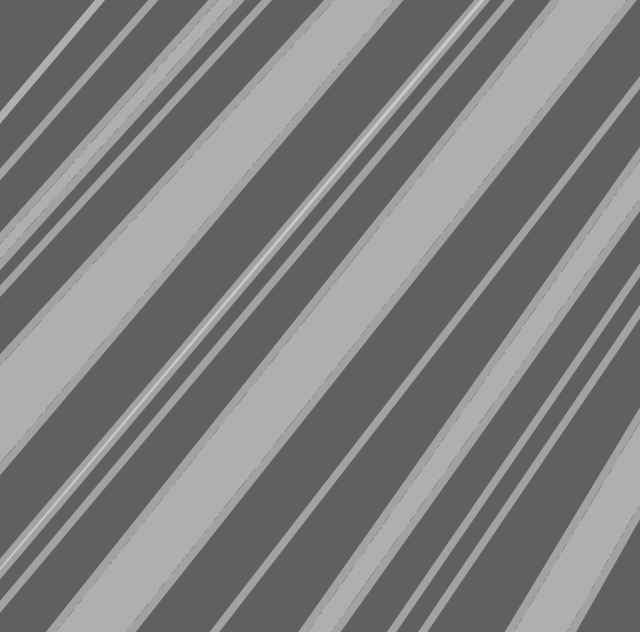
Write a Shadertoy shader that draws this pattern.

```glsl
// Slanted grey bands and thin translucent streaks on a dark ground, fanning out
// slightly. Each straight line is stored as its crossing of the top edge and its
// lean; strips are drawn from signed distances, with broken dark seams in the bands.

const vec3 GROUND = vec3(0.376);
const vec3 RIM    = vec3(0.635);
const vec3 FILL   = vec3(0.686);
const float HALF_WIDTH = 0.0061;   // half width of streaks and band rims
const float SEAM_HALF  = 0.0005;
const float DASH_SIZE  = 0.0042;

// Lines: x at the top edge, horizontal run per unit of height.
const vec2 STREAKS[9] = vec2[9](
    vec2(0.1583, 0.848), vec2(0.2427, 0.878), vec2(0.4222, 0.916),
    vec2(0.7586, 0.849), vec2(0.7678, 0.846), vec2(0.8067, 0.840),
    vec2(1.1133, 0.774), vec2(1.3056, 0.686), vec2(1.3468, 0.678));

// Bands: left line in xy, right line in zw.
const vec4 BANDS[5] = vec4[5](
    vec4(0.3377, 0.895, 0.3793, 0.906), vec4(0.5211, 0.915, 0.6306, 0.849),
    vec4(0.8793, 0.799, 1.0000, 0.793), vec4(1.1833, 0.704, 1.2425, 0.711),
    vec4(1.4076, 0.602, 1.4706, 0.566));

float hash(vec2 cell) {
    vec3 q = fract(cell.xyx * vec3(0.1031, 0.1030, 0.0973));
    q += dot(q, q.yzx + 33.33);
    return fract((q.x + q.y) * q.z);
}

// Smooth noise along a line, different for each seed.
float noise(float t, float seed) {
    float cell = floor(t);
    float blend = smoothstep(0.0, 1.0, t - cell);
    return mix(hash(vec2(cell, seed)), hash(vec2(cell + 1.0, seed)), blend);
}

// Signed distance to a line, positive on its right.
float lineDistance(vec2 p, vec2 line) {
    float lineX = line.x - (1.0 - p.y) * line.y;
    return (p.x - lineX) * inversesqrt(1.0 + line.y * line.y);
}

// Antialiased coverage of the region where the distance is negative.
float coverage(float dist, float pixel) {
    return clamp(0.5 - dist / pixel, 0.0, 1.0);
}

float strip(float dist, float halfWidth, float pixel) {
    return coverage(abs(dist) - halfWidth, pixel);
}

// Broken dark hairline where a rim meets the fill.
float seam(vec2 p, float dist, float seed, float pixel) {
    float dashes = smoothstep(0.3, 0.6, noise(p.y / DASH_SIZE, seed));
    return 0.6 * dashes * strip(dist, SEAM_HALF, pixel);
}

vec3 drawBand(vec3 color, vec2 p, vec4 band, float seed, float pixel) {
    float left = lineDistance(p, band.xy);
    float right = lineDistance(p, band.zw);
    color = mix(color, FILL, coverage(max(-left, right), pixel));
    color = mix(color, RIM, strip(left, HALF_WIDTH, pixel));
    color = mix(color, RIM, strip(right, HALF_WIDTH, pixel));
    color = mix(color, GROUND, seam(p, left - HALF_WIDTH, seed, pixel));
    return mix(color, GROUND, seam(p, right + HALF_WIDTH, seed + 0.5, pixel));
}

// White glaze, so that crossing streaks brighten each other.
vec3 drawStreak(vec3 color, vec2 p, vec2 line, float opacity, float pixel) {
    float cover = strip(lineDistance(p, line), HALF_WIDTH, pixel);
    return mix(color, vec3(1.0), opacity * cover);
}

void mainImage(out vec4 fragColor, in vec2 fragCoord) {
    float pixel = 1.0 / iResolution.y;
    vec2 p = fragCoord * pixel;
    vec3 color = GROUND;

    for (int i = 0; i < 5; i++) {
        color = drawBand(color, p, BANDS[i], float(i) + 1.0, pixel);
    }
    for (int i = 0; i < 9; i++) {
        float opacity = i == 0 ? 0.5 : 0.415;   // the outermost streak is brighter
        color = drawStreak(color, p, STREAKS[i], opacity, pixel);
    }
    fragColor = vec4(color, 1.0);
}
```
